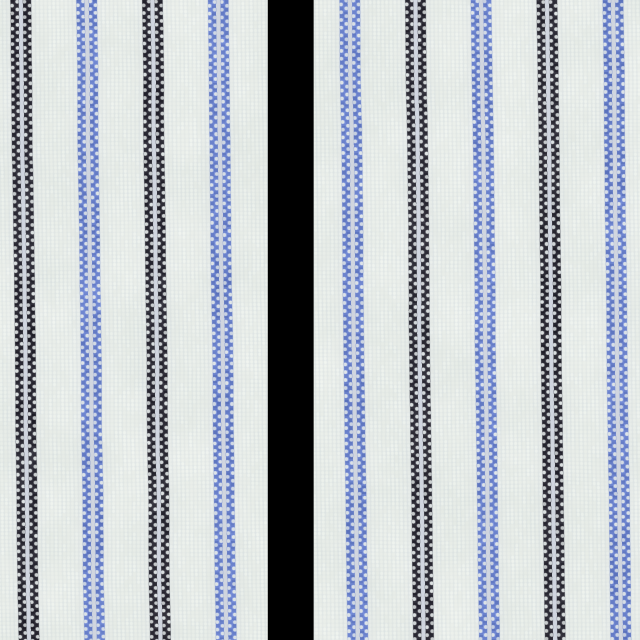
Write a Shadertoy shader that draws this texture.

```glsl
#define PITCH 0.1028          // distance between stripes
#define LEFT 0.0325           // first stripe at the top edge
#define LEAN 0.0122           // drift of the stripes from top to bottom
#define THREADS 16.0          // warp threads per stripe pitch
#define ROWS 164.0            // weft threads over the height
#define WANDER 0.0012         // waviness of the threads
#define BAND vec2(0.4183, 0.4900)

const vec3 CLOTH = vec3(0.922, 0.940, 0.920);
const vec3 GAP   = vec3(0.820, 0.850, 0.860);
const vec3 TINT  = vec3(0.780, 0.800, 0.860);
const vec3 BLUE  = vec3(0.400, 0.490, 0.780);
const vec3 DARK  = vec3(0.165, 0.160, 0.200);

float hash(vec2 p) {
    p = fract(p * vec2(0.1731, 0.2317));
    p += dot(p, p.yx + 31.17);
    return fract((p.x + p.y) * p.x * 17.3);
}

float noise(vec2 p) {
    vec2 i = floor(p), f = fract(p);
    f = f * f * (3.0 - 2.0 * f);
    return mix(mix(hash(i), hash(i + vec2(1, 0)), f.x),
               mix(hash(i + vec2(0, 1)), hash(i + vec2(1, 1)), f.x), f.y);
}

vec3 fabric(vec2 uv, float pixel) {
    // Warp coordinate, leaning and gently wandering
    float sway = noise(uv * vec2(5.0, 9.0)) + 0.4 * noise(uv * vec2(20.0, 45.0)) - 0.7;
    float warp = (uv.x - LEFT - LEAN * (1.0 - uv.y) + WANDER * sway) / PITCH * THREADS;
    float row = uv.y * ROWS + 0.8 * noise(uv * vec2(6.0, 12.0) + 7.0);

    float thread = floor(warp + 0.5);
    float stripe = floor(thread / THREADS + 0.5);
    float k = thread - stripe * THREADS;
    float across = warp - thread;
    float t = warp - stripe * THREADS;

    // Plain weave: weft floats staggered from thread to thread
    float phase = (row + thread) * 0.5;
    float along = 2.0 * (fract(phase) - 0.5);
    vec2 cell = vec2(thread, floor(phase));
    float grain = hash(cell) - 0.5;
    float soft = max(0.16, pixel * ROWS * 0.6);

    // White ground with small shadows between the floats
    float gap = smoothstep(0.25, 0.75, length(vec2(across * 1.3, abs(along) - 0.5)));
    float mottle = noise(uv * 14.0) + 0.5 * noise(uv * 60.0) - 0.75;
    vec3 col = mix(CLOTH, GAP, gap * (0.45 + 0.4 * grain));
    col += 0.022 * grain + 0.022 * mottle * vec3(1.0, 0.8, 0.9);

    // Faint tint around each stripe, strongest on its centre thread
    float halo = 0.28 * exp(-t * t / 9.0) + 0.45 * (1.0 - smoothstep(0.3, 0.7, abs(t)));
    col = mix(col, TINT, halo);

    // Two lines per stripe, each of two coloured threads
    float line = 1.0 - smoothstep(1.0 - soft, 1.0 + soft, abs(abs(t) - 1.5));
    float outward = across * sign(k) * sign(abs(k) - 1.5);
    float pick = length(vec2((outward - 0.14) / 0.46, along / 0.48));
    float cover = 1.0 - smoothstep(1.0 - 2.0 * soft, 1.0 + 2.0 * soft, pick);
    float ink = line * (1.0 - (0.88 + 0.2 * grain) * cover);

    // Stripes alternate dark and blue, with uneven dye
    vec3 dye = mix(DARK, BLUE, mod(stripe, 2.0));
    float fade = noise(vec2(stripe * 7.3, uv.y * 11.0)) - 0.5;
    dye += 0.07 * grain + 0.05 * fade + 0.06 * (abs(along) < 0.5 ? 1.0 : 0.0);
    return mix(col, dye, clamp(ink, 0.0, 1.0));
}

void mainImage(out vec4 fragColor, in vec2 fragCoord) {
    vec2 uv = fragCoord / iResolution.xy;
    float pixel = 1.0 / iResolution.y;

    // Supersample the fine weave
    vec3 col = vec3(0.0);
    for (int i = 0; i < 4; i++) {
        vec2 offset = vec2(i % 2, i / 2) * 0.5 - 0.25;
        col += 0.25 * fabric(uv + offset / iResolution.xy, pixel);
    }

    // Solid black band
    float inside = min(uv.x - BAND.x, BAND.y - uv.x);
    col *= 1.0 - smoothstep(-0.5 * pixel, 0.5 * pixel, inside);
    fragColor = vec4(clamp(col, 0.0, 1.0), 1.0);
}
```
